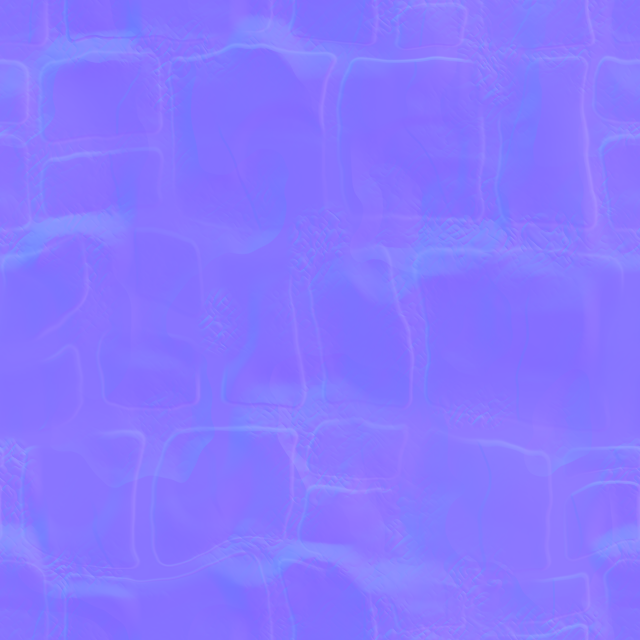
Give the GLSL for this texture map, as a three.js fragment shader.

```glsl
// Tangent-space normal map of a worn wall of irregular stone blocks.
varying vec2 vUv;

const vec3 FACE = vec3(0.518, 0.443, 1.0);   // flat stone
const vec3 PALE = vec3(0.560, 0.480, 1.0);   // gentle slopes and mortar
const float COLS = 5.0;
const float ROWS = 4.0;
const float JOINT_JITTER = 0.85;
const float SPLIT_CHANCE = 0.3;
const float CORNER = 0.018;
const float EDGE_HEIGHT = 0.34;    // heights are in thousandths of the canvas
const float LEDGE_HEIGHT = 7.0;
const float CHIP_HEIGHT = 1.7;
const float GRAIN_HEIGHT = 0.95;
const float LIP_WIDTH = 0.0026;
const float LIP_LIGHT = 0.035;
const float SLOPE_SCALE = 0.001;
const float SLOPE_LIMIT = 0.11;
const float SAMPLE_STEP = 0.0011;

float hash(vec2 p) {
  vec3 q = fract(vec3(p.xyx) * 0.1031);
  q += dot(q, q.yzx + 33.33);
  return fract((q.x + q.y) * q.z);
}

// Smooth value noise that repeats with the canvas
float noise(vec2 uv, vec2 freq, float seed) {
  vec2 p = uv * freq, i = floor(p), f = p - i;
  f = f * f * f * (f * (f * 6.0 - 15.0) + 10.0);
  vec2 a = mod(i, freq) + seed, b = mod(i + 1.0, freq) + seed;
  return mix(mix(hash(a), hash(vec2(b.x, a.y)), f.x),
             mix(hash(vec2(a.x, b.y)), hash(b), f.x), f.y);
}

vec2 noise2(vec2 uv, float freq, float seed) {
  return vec2(noise(uv, vec2(freq), seed), noise(uv, vec2(freq), seed + 12.0)) - 0.5;
}

float jointAt(float i, float row) {
  return i + JOINT_JITTER * (hash(vec2(mod(i, COLS), row) + 7.0) - 0.5);
}

// Returns height, mortar cover and lip line
vec3 wall(vec2 uv) {
  vec2 p = uv + vec2(0.045, 0.075) * noise2(uv, 5.0, 11.0)
         + 0.016 * noise2(uv, 13.0, 37.0) + 0.004 * noise2(uv, 41.0, 53.0);

  // Uneven rows, then jittered joints along each row
  float course = p.y * ROWS - 0.5 + 0.2 * sin(6.28318 * (p.y - 0.1));
  float row = floor(course), rowId = mod(row, ROWS);
  float x = p.x * COLS + 3.0 * hash(vec2(rowId, 5.0));
  float col = floor(x);
  if (x < jointAt(col, rowId)) col -= 1.0;
  else if (x > jointAt(col + 1.0, rowId)) col += 1.0;
  vec2 id = vec2(mod(col, COLS), rowId);
  vec2 lo = vec2(jointAt(col, rowId), row);
  vec2 hi = vec2(jointAt(col + 1.0, rowId), row + 1.0);

  // Some blocks are two stones, one on the other
  if (hash(id + 61.0) < SPLIT_CHANCE) {
    float cut = row + mix(0.35, 0.65, hash(id + 71.0));
    if (course < cut) hi.y = cut;
    else { lo.y = cut; id += 20.0; }
  }

  // Distance inside the rounded stone
  vec2 size = vec2(COLS, ROWS);
  vec2 local = (vec2(x, course) - 0.5 * (lo + hi)) / size;
  float gap = mix(0.008, 0.018, hash(id + 83.0));
  vec2 q = abs(local) - 0.5 * (hi - lo) / size + gap + CORNER;
  float inside = CORNER - length(max(q, 0.0)) - min(max(q.x, q.y), 0.0);
  float face = smoothstep(-0.002, 0.006, inside);
  float mortar = 1.0 - smoothstep(-0.012, 0.020, inside);

  // Stone face: edge step, rounding, tilt and a faint crack
  float keep = mix(0.06, 1.0, smoothstep(0.35, 0.62, noise(uv, vec2(9.0, 8.0), 91.0)));
  vec2 tilt = vec2(hash(id + 101.0), hash(id + 113.0)) - 0.5;
  float rounding = 0.55 * (1.0 - exp(-max(inside, 0.0) / 0.022));
  float crackLine = local.x + 0.8 * local.y * tilt.y + 0.10 * tilt.x
                  + 0.05 * (noise(uv, vec2(11.0), 127.0) - 0.5);
  float crack = 0.20 * smoothstep(-0.003, 0.003, crackLine)
              * smoothstep(0.42, 0.62, noise(uv, vec2(7.0), 131.0));
  float h = face * keep * (EDGE_HEIGHT + rounding + dot(tilt, local) * 7.0) + face * crack;
  float lip = keep * exp(-inside * inside / (LIP_WIDTH * LIP_WIDTH));
  h += 0.10 * lip;

  // Worn ledges in patches along the row joints
  float worn = smoothstep(0.52, 0.78, noise(uv, vec2(7.0, 6.0), 149.0));
  float u = fract(course + 0.5 + 0.35 * (noise(uv, vec2(10.0), 151.0) - 0.5)) - 0.5;
  h += LEDGE_HEIGHT * worn * (u + 0.5 - smoothstep(-0.17, 0.17, u));

  // Broken facets with crisp rims
  vec2 bent = uv + 0.06 * noise2(uv, 12.0, 157.0) + 0.012 * noise2(uv, 34.0, 163.0);
  float chip = clamp((noise(bent, vec2(8.0, 6.0), 173.0) - 0.60) / 0.26, 0.0, 1.0);
  h -= CHIP_HEIGHT * chip;

  // Broad swells and rough grain
  h += 1.5 * noise(uv, vec2(6.0, 5.0), 181.0) + 0.12 * noise(uv, vec2(22.0, 17.0), 191.0);
  vec2 slant = vec2(uv.x + uv.y, uv.y - uv.x) + 0.02 * noise2(uv, 23.0, 193.0);
  float grain = abs(noise(slant, vec2(34.0, 58.0), 199.0) - 0.5)
              + 0.5 * abs(noise(slant, vec2(97.0, 75.0), 211.0) - 0.5);
  float rough = smoothstep(0.52, 0.72, noise(uv, vec2(8.0), 223.0));
  float nearJoint = exp(-max(inside, 0.0) / 0.020);
  h += GRAIN_HEIGHT * grain * (0.02 + max(nearJoint * max(rough, 0.7 * worn), 0.25 * chip));
  return vec3(h, mortar, lip);
}

void main() {
  vec2 e = vec2(SAMPLE_STEP, 0.0);
  vec3 centre = wall(vUv);
  vec2 slope = vec2(wall(vUv - e.xy).x - wall(vUv + e.xy).x,
                    wall(vUv - e.yx).x - wall(vUv + e.yx).x);
  slope *= SLOPE_SCALE / (2.0 * SAMPLE_STEP);
  slope *= inversesqrt(1.0 + dot(slope, slope) / (SLOPE_LIMIT * SLOPE_LIMIT));

  // Leftward slopes lean to cyan, rightward to lilac; downward are muted
  vec2 shade = vec2(0.5 * max(slope.x, 0.0) + 0.9 * min(slope.x, 0.0),
                    max(slope.y, 0.0) + 0.4 * min(slope.y, 0.0));
  shade.y += 0.45 * max(-slope.x, 0.0) + 0.25 * max(slope.x, 0.0);
  float pale = 0.65 * smoothstep(0.42, 0.78, noise(vUv, vec2(4.0), 239.0)) + 0.35 * centre.y;
  vec3 colour = mix(FACE, PALE, pale) + vec3(shade, 0.0);
  gl_FragColor = vec4(colour + LIP_LIGHT * centre.z * vec3(0.8, 1.0, 0.0), 1.0);
}
```
